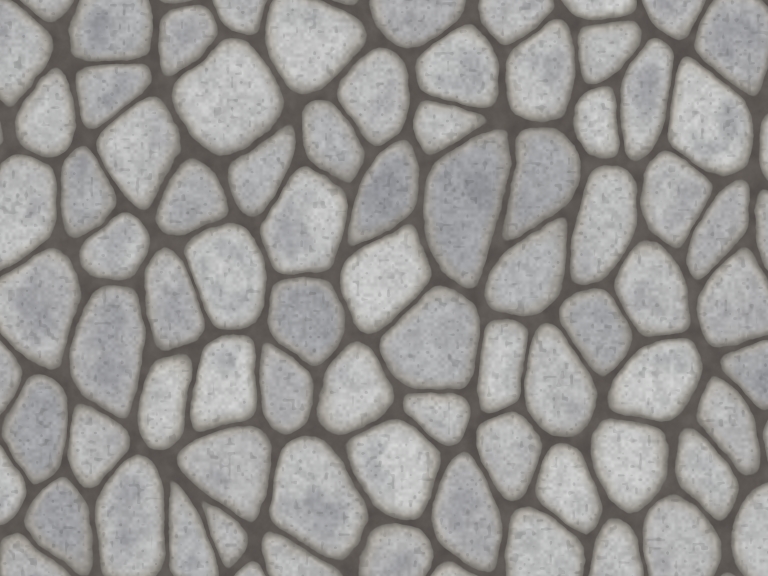
Write a Shadertoy shader that draws this texture.

```glsl
// Dry wall of rounded, upright fieldstones with thin dark joints.
// A weighted Voronoi diagram on a staggered lattice gives the stones; a soft
// minimum of border distances rounds them, and layered noise adds the grain.

const vec2  STONE_SIZE  = vec2(0.120, 0.160); // lattice pitch, canvas heights
const float JITTER      = 0.78;   // scatter of the stone centres
const float SIZE_SPREAD = 0.26;   // how much stone sizes differ
const float ROUNDING    = 92.0;   // lower is rounder
const float JOINT       = 0.0022; // half width of the joints
const float GRAIN_FREQ  = 165.0;
const float GRAIN_DEPTH = 0.20;

const vec3 JOINT_DARK  = vec3(0.31, 0.29, 0.28);
const vec3 JOINT_LIGHT = vec3(0.41, 0.39, 0.37);
const vec3 RIM         = vec3(0.44, 0.425, 0.405);
const vec3 WARM        = vec3(0.63, 0.605, 0.57);
const vec3 PALE        = vec3(0.765, 0.77, 0.765);
const vec3 GREY        = vec3(0.685, 0.685, 0.69);
const vec3 BLUE_GREY   = vec3(0.555, 0.56, 0.58);
const vec2 LIGHT_DIR   = vec2(-0.45, 0.89);

float hash(vec2 p) {
    vec3 h = fract(vec3(p.xyx) * 0.1031);
    h += dot(h, h.yzx + 33.33);
    return fract((h.x + h.y) * h.z);
}

vec2 hash2(vec2 p) {
    return vec2(hash(p + 17.3), hash(p + 61.7));
}

float noise(vec2 p) {
    vec2 i = floor(p), f = fract(p);
    f = f * f * (3.0 - 2.0 * f);
    return mix(mix(hash(i), hash(i + vec2(1, 0)), f.x),
               mix(hash(i + vec2(0, 1)), hash(i + vec2(1, 1)), f.x), f.y);
}

float fbm(vec2 p) {
    float sum = 0.0, amp = 0.5;
    for (int i = 0; i < 4; i++) {
        sum += amp * noise(p);
        p = mat2(1.6, 1.2, -1.2, 1.6) * p + 9.7;
        amp *= 0.5;
    }
    return sum / 0.9375;
}

// Stone centre in lattice units; odd columns are shifted half a stone
vec2 stoneCentre(vec2 id) {
    return id + vec2(0.5, 0.5 + 0.5 * mod(id.x, 2.0)) + JITTER * (hash2(id) - 0.5);
}

float stoneWeight(vec2 id) {
    return SIZE_SPREAD * hash(id + 5.1);
}

// Returns border distance (x) and outward facing (yz); writes the stone id
vec3 stones(vec2 p, out vec2 nearest) {
    vec2 q = p / STONE_SIZE;
    vec2 base = vec2(floor(q.x), 0.0);
    base.y = floor(q.y - 0.5 * mod(base.x, 2.0));

    float best = 1e5;
    nearest = base;
    for (int y = -2; y <= 2; y++)
    for (int x = -2; x <= 2; x++) {
        vec2 id = base + vec2(x, y);
        vec2 r = stoneCentre(id) - q;
        float d = dot(r, r) - stoneWeight(id);
        if (d < best) { best = d; nearest = id; }
    }

    vec2 centre = stoneCentre(nearest);
    vec2 facing = vec2(0.0);
    float total = 1e-9;
    for (int y = -2; y <= 2; y++)
    for (int x = -2; x <= 2; x++) {
        vec2 id = base + vec2(x, y);
        if (id == nearest) continue;
        vec2 other = stoneCentre(id), r = other - q;
        float gap = dot(r, r) - stoneWeight(id) - best;
        vec2 slope = (other - centre) / STONE_SIZE;
        float w = exp(-ROUNDING * 0.5 * gap / length(slope));
        total += w;
        facing += w * normalize(slope);
    }
    return vec3(-log(total) / ROUNDING, facing / total);
}

void mainImage(out vec4 fragColor, in vec2 fragCoord) {
    vec2 p = fragCoord / iResolution.y + vec2(3.0, 5.0);

    // Bend the lattice so stones lean, and roughen their outlines
    vec2 lean = vec2(noise(p * 4.0), noise(p * 4.0 + 31.0)) - 0.5;
    vec2 rough = vec2(fbm(p * 28.0), fbm(p * 28.0 + 47.0)) - 0.5;
    vec2 id;
    vec3 s = stones(p + 0.055 * lean + 0.011 * rough, id);
    float depth = s.x - JOINT - 0.002 * hash(id + 2.9);

    // Grain and blotches, different on every stone
    vec2 local = p + hash2(id + 8.0) * 6.0;
    float blotch = fbm(local * 13.0);
    float grain = 0.6 * noise(local * GRAIN_FREQ) + 0.4 * noise(local * GRAIN_FREQ * 0.47) - 0.5;
    float pits = smoothstep(0.70, 0.92, noise(local * GRAIN_FREQ * 0.8 + 13.0));

    // Stone face: own tone, bluish weathering, warm border
    float tone = hash(id + 40.0);
    float blue = smoothstep(0.68, 0.95, hash(id + 73.0));
    vec3 face = mix(PALE, GREY, clamp(tone * 1.1 + 1.6 * (blotch - 0.5), 0.0, 1.0));
    float weather = smoothstep(0.46, 0.76, blotch) * smoothstep(0.008, 0.04, depth);
    face = mix(face, BLUE_GREY, clamp(0.55 * weather + 0.6 * blue, 0.0, 0.9));
    float border = depth + 0.012 * (blotch - 0.5);
    face = mix(mix(WARM, face, 0.25), face, smoothstep(0.002, 0.022, border));
    face *= 1.0 + GRAIN_DEPTH * grain - 0.10 * pits;

    // Rounded shoulders, lit softly from above
    float shoulder = 1.0 - smoothstep(0.0, 0.022, depth);
    face *= 1.0 + 0.08 * shoulder * dot(s.yz, LIGHT_DIR);
    face = mix(RIM, face, smoothstep(-0.002, 0.010, depth));

    // Joints
    vec3 joint = mix(JOINT_DARK, JOINT_LIGHT, fbm(p * 45.0));
    float soft = max(0.0014, 0.7 / iResolution.y);
    fragColor = vec4(mix(joint, face, smoothstep(-soft, soft, depth)), 1.0);
}
```
